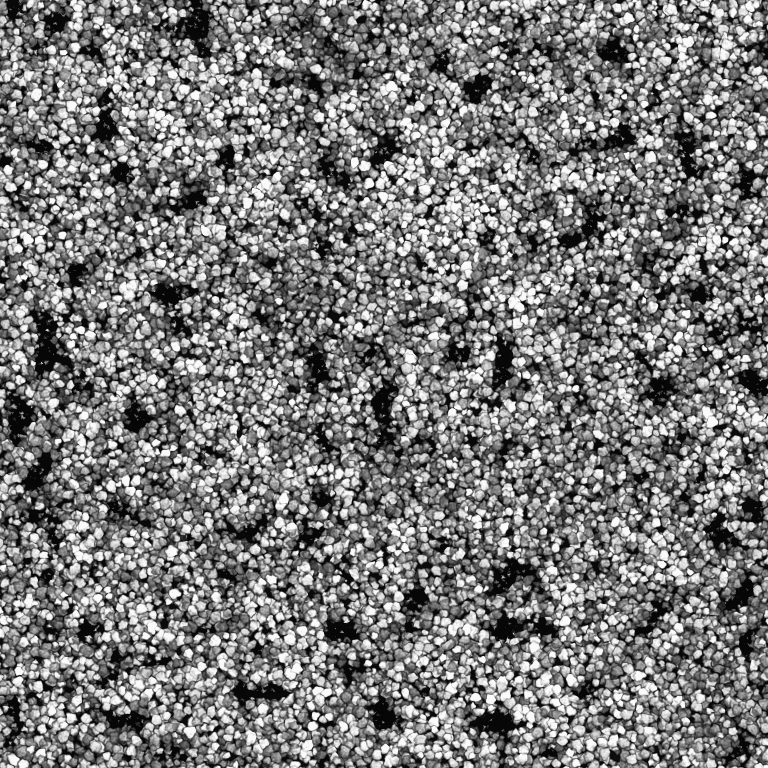
This texture is drawn by a Shadertoy shader. Its source:

```glsl
// Coarse black and white sand: clumped, mottled grains with dark pockets between them.

const float GRAINS_ACROSS = 84.0;   // grid cells per canvas height
const int   LAYERS        = 3;      // stacked sheets of grains
const float RADIUS_MIN    = 0.27;   // grain radius, in cells
const float RADIUS_MAX    = 0.62;
const float JITTER        = 0.92;   // scatter of grain centres, in cells
const float MISSING       = 0.10;   // share of grains left out
const float EDGE_SOFTNESS = 0.13;   // half width of a grain edge, in cells
const float SHADOW_REACH  = 0.27;   // width of the contact shadow, in cells
const float SHADOW_TONE   = 0.50;
const float RIM_TONE      = 0.80;
const float TONE_MIN      = 0.48;
const float TONE_MAX      = 1.36;
const float DEEPEST_LIGHT = 0.55;   // light left on the lowest sheet
const float GAP_TONE      = 0.04;
const float SPECKLE       = 0.30;   // mineral mottling inside grains
const float CLUMP_SCALE   = 0.30;   // clumps per cell
const float CLUMP_TONE    = 0.60;   // light and dark between clumps
const float POCKET_DEPTH  = 0.42;   // shrinking of grains in dark pockets
const float DRIFT_TONE    = 0.30;   // broad drifts across the canvas
const float SHOULDER      = 0.82;   // highlights are compressed above this
const vec2  LIGHT_DIR     = vec2(0.50, 0.86);
const float TAU           = 6.2831853;

// Integer hash of a lattice point and a seed: four values in 0..1
vec4 hash4(vec2 cell, int seed) {
    uvec4 v = uvec4(ivec4(ivec2(cell) + 4096, seed, seed * 7 + 3));
    v = v * 1664525u + 1013904223u;
    v += v.yzxy * v.wxyz;
    v ^= v >> 16u;
    v += v.yzxy * v.wxyz;
    v ^= v >> 16u;
    return vec4(v & 65535u) / 65535.0;
}

float latticeSlope(vec2 cell, vec2 offset) {
    float angle = TAU * hash4(cell, 91).x;
    return dot(vec2(cos(angle), sin(angle)), offset);
}

// Gradient noise, roughly -0.7..0.7
float gradientNoise(vec2 p) {
    vec2 i = floor(p), f = p - i;
    vec2 u = f * f * f * (f * (f * 6.0 - 15.0) + 10.0);
    vec2 e = vec2(0.0, 1.0);
    float low  = mix(latticeSlope(i, f), latticeSlope(i + e.yx, f - e.yx), u.x);
    float high = mix(latticeSlope(i + e, f - e), latticeSlope(i + 1.0, f - 1.0), u.x);
    return mix(low, high, u.y);
}

mat2 rotation(float angle) {
    float c = cos(angle), s = sin(angle);
    return mat2(c, s, -s, c);
}

// Signed distance to a lumpy, slightly stretched pebble
float grainDistance(vec2 p, float radius, vec4 shape) {
    p = rotation(TAU * shape.x) * p;
    p *= vec2(1.0 - 0.16 * shape.y, 1.0 + 0.16 * shape.y);
    float angle = atan(p.y, p.x + 1e-5);
    float lumps = 0.07 * cos(3.0 * angle + TAU * shape.z)
                + 0.05 * cos(5.0 * angle + TAU * shape.w);
    return length(p) - radius * (1.0 + lumps);
}

// Paint one sheet of grains over the tone below it
float paintLayer(float tone, vec2 p, int layer, float speckle, float shrink) {
    float depth = float(layer) / float(LAYERS - 1);
    float light = mix(DEEPEST_LIGHT, 1.0, pow(depth, 0.7));
    mat2 turn = rotation(float(layer) * 0.7);
    vec2 toLight = turn * LIGHT_DIR;
    p = turn * p + float(layer) * 17.3;
    vec2 home = floor(p);

    for (int y = -1; y <= 1; y++)
    for (int x = -1; x <= 1; x++) {
        vec2 cell = home + vec2(x, y);
        vec4 placing = hash4(cell, layer * 3 + 11);
        vec4 shape = hash4(cell, layer * 3 + 12);
        vec4 extra = hash4(cell, layer * 3 + 13);
        if (extra.x < MISSING) continue;

        vec2 local = p - cell - 0.5 - JITTER * (placing.xy - 0.5);
        float radius = mix(RADIUS_MIN, RADIUS_MAX, placing.z);
        float d = grainDistance(local, radius, shape) + shrink;

        // Contact shadow on whatever lies below
        tone *= mix(SHADOW_TONE, 1.0, smoothstep(0.0, SHADOW_REACH, d));

        // Body: own tone, dim rim, lit side, one random facet
        float body = mix(TONE_MIN, TONE_MAX, placing.w);
        body *= mix(RIM_TONE, 1.0, smoothstep(0.02, -0.22, d));
        body *= 1.0 + 0.17 * dot(local, toLight) / radius;
        float side = dot(local, rotation(TAU * extra.y) * vec2(1.0, 0.0));
        body *= 1.0 - 0.35 * extra.z * smoothstep(0.0, 0.2, side);
        body *= 1.0 + speckle;

        float cover = smoothstep(EDGE_SOFTNESS, -EDGE_SOFTNESS, d);
        tone = mix(tone, body * light, cover);
    }
    return tone;
}

void mainImage(out vec4 fragColor, in vec2 fragCoord) {
    vec2 uv = fragCoord / iResolution.y;
    vec2 p = uv * GRAINS_ACROSS;

    // Uneven outlines and fine mottling
    vec2 warp = vec2(gradientNoise(p * 1.9), gradientNoise(p * 1.9 + 57.0));
    float speckle = SPECKLE * (gradientNoise(p * 2.3 + 31.0)
                             + gradientNoise(p * 4.2 + 83.0));

    // Clumps a few grains wide, opening into dark pockets
    vec2 q = p * CLUMP_SCALE;
    float clump = gradientNoise(q + 9.0) + 0.5 * gradientNoise(q * 0.43 + 41.0);
    float shrink = POCKET_DEPTH * smoothstep(0.20, 0.58, -clump);

    float tone = GAP_TONE;
    for (int layer = 0; layer < LAYERS; layer++)
        tone = paintLayer(tone, p + 0.2 * warp, layer, speckle, shrink);

    // Broad drifts, stretched along the rising diagonal
    vec2 drift = rotation(-0.6) * uv * vec2(4.0, 9.0);
    tone *= 1.0 + CLUMP_TONE * clump + DRIFT_TONE * gradientNoise(drift);

    // Soft highlights
    tone = min(tone, SHOULDER + 0.4 * (tone - SHOULDER));
    fragColor = vec4(vec3(clamp(tone, 0.02, 0.98)), 1.0);
}
```
